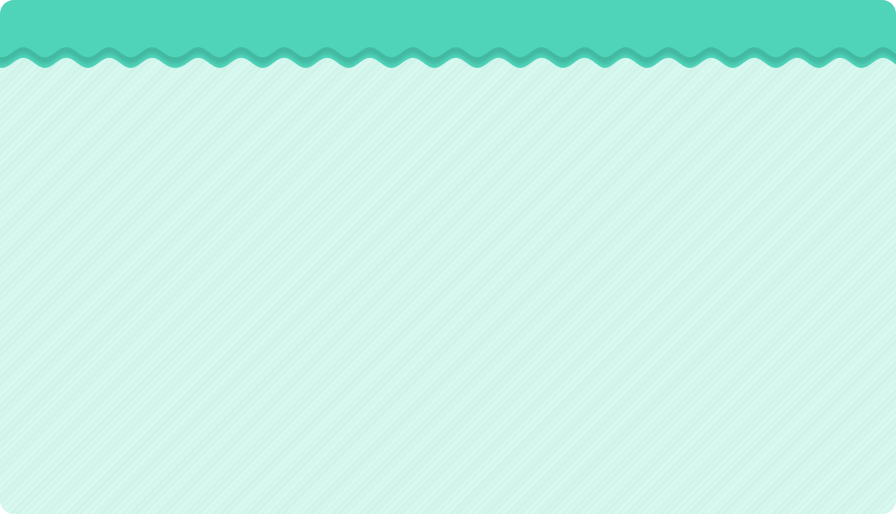
Write a WebGL 1 fragment shader that draws this background.

```glsl
precision highp float;
// A pale mint card with fine diagonal stripes under a teal scalloped awning.
// Two parallel cosine edges form the awning and its shaded lower layer;
// a rounded-box distance clips the card. Lengths are in canvas widths.

uniform vec2 u_resolution;

const vec3 PAPER       = vec3(1.0);
const vec3 MINT        = vec3(0.832, 0.964, 0.929);
const vec3 STRIPE_TINT = vec3(0.022, 0.016, 0.018);
const vec3 TEAL        = vec3(0.310, 0.828, 0.725);
const vec3 SHADE       = vec3(0.262, 0.725, 0.635);

const float TAU           = 6.2831853;
const float CORNER_RADIUS = 0.0156;
const float WAVE_PERIOD   = 0.0479;
const float WAVE_CREST    = 0.0261;  // first crest, from the left
const float WAVE_HEIGHT   = 0.0056;  // half of crest to trough
const float UPPER_DEPTH   = 0.0583;  // mean edge depths, from the top
const float LOWER_DEPTH   = 0.0702;
const float FINE_PERIOD   = 0.0078;  // stripe spacing along x
const float BROAD_PERIOD  = 0.0328;

// Coverage of the side where d is negative, softened over one pixel.
float coverage(float d, float pixel) {
  return clamp(0.5 - d / pixel, 0.0, 1.0);
}

float roundedBox(vec2 p, vec2 halfSize, float radius) {
  vec2 q = abs(p) - halfSize + radius;
  return length(max(q, 0.0)) + min(max(q.x, q.y), 0.0) - radius;
}

// Vertical offset of the scallops; the spacing slips slightly at two joints.
float scallop(float x) {
  float slip = 0.0036 * smoothstep(0.18, 0.21, x)
             - 0.0022 * smoothstep(0.66, 0.69, x);
  return -WAVE_HEIGHT * cos(TAU * (x - WAVE_CREST - slip) / WAVE_PERIOD);
}

// Fine diagonal stripes with a broader, softer beat across them.
vec3 stripedMint(vec2 p) {
  float across = p.x - p.y;
  float fine = cos(TAU * across / FINE_PERIOD);
  float broad = cos(TAU * across / BROAD_PERIOD);
  return MINT + STRIPE_TINT * (0.6 * fine + 0.4 * broad);
}

void main() {
  float pixel = 1.0 / u_resolution.x;
  vec2 p = gl_FragCoord.xy * pixel;
  vec2 size = u_resolution * pixel;
  float depth = size.y - p.y;

  // Awning layers
  float wave = scallop(p.x);
  float upper = depth - UPPER_DEPTH - wave;
  float lower = depth - LOWER_DEPTH - wave;
  float slope = WAVE_HEIGHT * TAU / WAVE_PERIOD
              * sin(TAU * (p.x - WAVE_CREST) / WAVE_PERIOD);
  float edge = pixel * sqrt(1.0 + slope * slope);

  // Shadow fades from the upper edge to the lower one
  float fade = smoothstep(0.25, 1.0, upper / (LOWER_DEPTH - UPPER_DEPTH));
  vec3 color = stripedMint(p);
  color = mix(color, mix(SHADE, TEAL, fade), coverage(lower, edge));
  color = mix(color, TEAL, coverage(upper, edge));

  // Rounded card
  float card = roundedBox(p - 0.5 * size, 0.5 * size, CORNER_RADIUS);
  color = mix(PAPER, color, coverage(card, pixel));
  gl_FragColor = vec4(color, 1.0);
}
```
